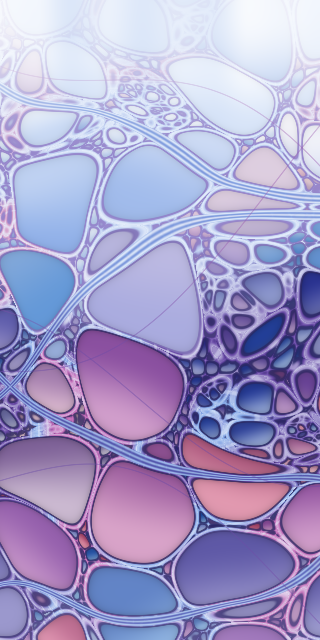
This background is drawn by a Shadertoy shader. Its source:

```glsl
// Fluid-art foam: nested rounded cells and flowing ribbons, from pale sky down to violet depths.
const vec3 PALE   = vec3(0.92, 0.95, 0.99);
const vec3 BLUE   = vec3(0.51, 0.65, 0.90);
const vec3 AZURE  = vec3(0.16, 0.46, 0.78);
const vec3 INDIGO = vec3(0.26, 0.23, 0.62);
const vec3 ORCHID = vec3(0.76, 0.42, 0.72);
const vec3 BLUSH  = vec3(0.87, 0.73, 0.83);
const vec3 CORAL  = vec3(0.94, 0.38, 0.48);
const vec3 PEACH  = vec3(0.98, 0.78, 0.70);

float hash(vec2 p) { return fract(sin(dot(p, vec2(127.1, 311.7))) * 43758.545); }
vec2 hash2(vec2 p) { return vec2(hash(p), hash(p + 41.3)); }

float noise(vec2 p) {
    vec2 i = floor(p), f = fract(p);
    f = f * f * (3.0 - 2.0 * f);
    return mix(mix(hash(i), hash(i + vec2(1, 0)), f.x),
               mix(hash(i + vec2(0, 1)), hash(i + vec2(1, 1)), f.x), f.y);
}

float smoothMax(float a, float b, float k) {
    float h = max(k - abs(a - b), 0.0) / k;
    return max(a, b) + h * h * k * 0.25;
}

float glow(vec2 p, vec2 centre, float radius) {
    vec2 q = (p - centre) / radius;
    return exp(-dot(q, q));
}

// Voronoi cell with soft corners: distance, random id, offset from its seed
vec4 roundedCell(vec2 p, float scale, float seed) {
    vec2 g = p * scale, base = floor(g), f = fract(g), site = vec2(0), siteCell = vec2(0);
    float best = 9.0;
    for (int j = -1; j <= 1; j++)
    for (int i = -1; i <= 1; i++) {
        vec2 c = vec2(i, j);
        vec2 r = c + 0.12 + 0.76 * hash2(base + c + seed) - f;
        if (dot(r, r) < best) { best = dot(r, r); site = r; siteCell = c; }
    }
    float sum = 0.0;
    for (int j = -2; j <= 2; j++)
    for (int i = -2; i <= 2; i++) {
        if (i == 0 && j == 0) continue;
        vec2 c = siteCell + vec2(i, j);
        vec2 r = c + 0.12 + 0.76 * hash2(base + c + seed) - f;
        sum += exp(-10.0 * dot(0.5 * (r + site), normalize(r - site)));
    }
    return vec4(log(sum) / (10.0 * scale), hash(base + siteCell + seed + 7.7), -site);
}

// Signed distance to a tilted wave crossing the canvas
float waveDistance(vec2 p, float height, float tilt, float swing, float phase) {
    float y = height - tilt * (p.x - 0.5) + swing * sin(3.4 * p.x + phase);
    float slope = 3.4 * swing * cos(3.4 * p.x + phase) - tilt;
    return (p.y - y) / sqrt(1.0 + slope * slope);
}

float airiness(vec2 p) {
    float wobble = 0.2 * (noise(p * 3.0 + 5.0) - 0.5);
    return smoothstep(0.92, 1.22, p.y + wobble) + 0.3 * smoothstep(0.45, 0.1, p.y + wobble);
}

// Pigment of a cell, chosen by its place and a random pick
vec3 pigment(vec2 at, float pick) {
    vec3 deep = pick < 0.27 ? AZURE : pick < 0.42 ? INDIGO : pick < 0.62 ? BLUE : pick < 0.88 ? ORCHID : CORAL;
    vec3 airy = pick < 0.66 ? PALE : pick < 0.86 ? mix(BLUE, PALE, 0.4) : BLUSH;
    airy = mix(airy, BLUE, 0.6 * glow(at, vec2(0.08, 1.3), 0.3));
    airy = mix(airy, mix(ORCHID, CORAL, 0.3), 0.6 * glow(at, vec2(0.68, 1.22), 0.13));
    vec3 tone = mix(deep, airy, min(airiness(at), 1.0));
    tone = mix(tone, mix(INDIGO, AZURE, 0.7 * pick), 0.7 * glow(at, vec2(0.72, 0.84), 0.2));
    tone = mix(tone, AZURE, min(0.95, glow(at, vec2(0.98, 1.18), 0.17) + glow(at, vec2(0.03, 1.05), 0.15)));
    tone = mix(tone, mix(PEACH, BLUSH, pick), min(0.95, 1.3 * glow(at, vec2(0.12, 0.68), 0.2)));
    float ember = glow(at, vec2(0.95, 0.55), 0.13) + glow(at, vec2(0.42, 0.57), 0.1) + glow(at, vec2(0.9, 1.4), 0.1);
    return mix(tone, mix(CORAL, PEACH, pick), min(0.9 * ember, 0.9));
}

vec3 paintCell(vec3 ground, vec4 cell, vec2 at, float d, float px) {
    float pick = fract(cell.y * 57.3), light = min(airiness(at), 1.0);
    vec3 tone = pigment(at, pick);
    // Dark crown fading to a luminous foot; pale cells blush instead
    float t = smoothstep(-0.42, 0.42, cell.w + (pick - 0.5) * cell.z);
    vec3 foot = mix(mix(tone, mix(PALE, BLUSH, pick), 0.5), mix(tone, BLUE, 0.22), light);
    vec3 crown = mix(tone * vec3(0.72, 0.68, 0.86), mix(tone, vec3(1), 0.4), light);
    vec3 fill = mix(foot, crown, t);
    fill *= 1.0 - mix(0.22, 0.1, light) * exp(d * 110.0);
    vec3 ink = mix(mix(INDIGO, tone, 0.15) * 0.62, mix(mix(ORCHID, INDIGO, 0.3), BLUE, 0.45), light);
    vec3 col = mix(ground, mix(ground, PALE, mix(0.4, 0.7, light)), smoothstep(0.004, 0.0, abs(d - 0.007)));
    col = mix(col, fill, smoothstep(px, -px, d));
    return mix(col, ink, 0.85 * smoothstep(0.002 + px, 0.001, abs(d)));
}

void mainImage(out vec4 fragColor, in vec2 fragCoord) {
    float px = 0.6 / iResolution.x;
    vec2 uv = fragCoord / iResolution.x;
    vec2 p = uv + 0.16 * (vec2(noise(uv * 3.1), noise(uv * 2.7 + 19.0)) - 0.5);
    float light = min(airiness(uv), 1.0);

    // Membrane between the cells, with marbled veins
    float flow = noise(p * 4.0 + 2.0 * noise(p * 3.0));
    vec3 ground = mix(mix(mix(INDIGO, ORCHID, 0.3), BLUE, smoothstep(0.25, 0.5, flow)), ORCHID, smoothstep(0.5, 0.75, flow));
    vec3 haze = mix(mix(BLUE, PALE, 0.6), mix(BLUSH, ORCHID, 0.3), smoothstep(0.3, 0.8, flow));
    ground = mix(ground, haze, 0.95 * light);
    ground = mix(ground, PALE, 0.4 * smoothstep(0.6, 1.0, sin(flow * 50.0)));

    // Nearest broad ribbon: cells keep clear of it
    float ribbon = 9.0;
    for (int i = 0; i < 4; i++) {
        float n = float(i);
        float s = waveDistance(p, 0.18 + 0.46 * n, 0.55 * cos(n * 2.4 - 2.2), 0.13, 2.1 * n + 2.0);
        if (abs(s) < abs(ribbon)) ribbon = s;
    }
    float width = 0.006 + 0.018 * noise(uv * vec2(4.0, 1.0));

    // Subdivide cells until one is kept whole
    float clip = width + 0.004 - abs(ribbon), scale = 3.3, d = 1.0;
    vec4 cell = vec4(0);
    for (int i = 0; i < 5; i++) {
        cell = roundedCell(p, scale, float(i) * 17.0);
        d = smoothMax(cell.x + 0.015 / scale + 0.002, clip, 0.14 / scale);
        if (cell.y < 0.5) break;
        clip = d;
        scale *= 1.65;
    }
    vec3 col = paintCell(ground, cell, p - cell.zw / scale, d, px);

    // Small beads in the open corners
    vec4 bead = roundedCell(p, 25.0, 91.0);
    float beadEdge = smoothMax(bead.x + 0.001, 0.014 - d, 0.008);
    if (beadEdge < 0.006 && d > 0.008) col = paintCell(col, bead, p - bead.zw / 25.0, beadEdge, px);

    // Silky strands along the ribbon
    float strands = 0.5 + 0.5 * cos(ribbon / width * 8.0);
    vec3 silk = mix(mix(INDIGO, BLUE, 0.3 + 0.6 * light), mix(BLUE, PALE, 0.25 + 0.6 * light), strands);
    col = mix(col, silk, 0.9 * smoothstep(px, -px, abs(ribbon) - width));

    // Thin filaments drawn across everything
    for (int i = 0; i < 4; i++) {
        float n = float(i);
        float s = abs(waveDistance(uv, 0.3 + 0.45 * n, 0.7 * sin(n * 2.3 + 0.6), 0.2, 1.7 * n));
        col = mix(col, mix(INDIGO, ORCHID, 0.3 + 0.4 * light), 0.4 * smoothstep(0.0015 + px, 0.0005, s));
    }

    // Mist with faint vertical streaks at the top
    vec3 mist = mix(vec3(1), mix(BLUE, PALE, 0.7), 0.7 * noise(vec2(uv.x * 9.0, uv.y)));
    col = mix(col, mist, 0.9 * smoothstep(1.5, 1.95, uv.y));
    fragColor = vec4(col, 1.0);
}
```
